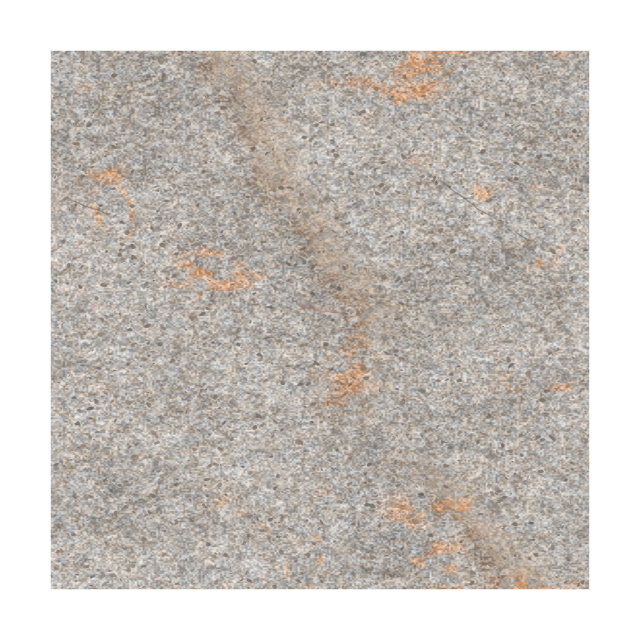
Write a Shadertoy shader that draws this texture.

```glsl
// A square slab of weathered sandstone on a white ground: wrapped value noise
// gives sand and stains, scattered ellipses give grit and pebbles, and a bent
// path carries a tan vein with a brown, gravelly edge.

const vec3 STONE = vec3(0.712, 0.690, 0.667);
const vec3 TAN = vec3(0.735, 0.670, 0.605);
const vec3 BROWN = vec3(0.590, 0.520, 0.460);
const vec3 ORANGE = vec3(0.820, 0.590, 0.420);
const vec3 RED = vec3(0.760, 0.420, 0.370);
const vec3 CRACK = vec3(0.420, 0.390, 0.370);
const float SLAB_HALF = 0.4207;

// Vein path from the top of the slab to its foot
const vec2 VEIN[10] = vec2[10](
    vec2(0.270, 0.940), vec2(0.325, 0.895), vec2(0.385, 0.800),
    vec2(0.417, 0.707), vec2(0.495, 0.596), vec2(0.555, 0.515),
    vec2(0.553, 0.427), vec2(0.520, 0.345), vec2(0.630, 0.277),
    vec2(0.800, 0.090));

float hash(vec2 p) {
    vec3 q = fract(p.xyx * 0.1031);
    q += dot(q, q.yzx + 33.33);
    return fract((q.x + q.y) * q.z);
}

// Value noise that wraps after a whole number of cells
float noise(vec2 uv, vec2 cells, float seed) {
    vec2 p = uv * cells, i = floor(p), f = fract(p);
    f = f * f * (3.0 - 2.0 * f);
    vec2 a = mod(i, cells) + seed, b = mod(i + 1.0, cells) + seed;
    return mix(mix(hash(a), hash(vec2(b.x, a.y)), f.x),
               mix(hash(vec2(a.x, b.y)), hash(b), f.x), f.y);
}

float fbm(vec2 uv, vec2 cells, float seed) {
    float sum = 0.0, weight = 0.5;
    for (int i = 0; i < 5; i++) {
        sum += weight * noise(uv, cells, seed + float(i) * 7.3);
        cells *= 2.0;
        weight *= 0.5;
    }
    return sum / 0.96875;
}

// Scattered tilted ellipses: x = coverage, y = random tone
vec2 pebbles(vec2 uv, float cells, float density, float seed, float px) {
    vec2 p = uv * cells, home = floor(p), result = vec2(0.0);
    float soft = px * cells * 0.8;
    for (int y = -1; y <= 1; y++)
    for (int x = -1; x <= 1; x++) {
        vec2 cell = home + vec2(x, y), id = mod(cell, cells) + seed;
        if (hash(id) > density) continue;
        vec2 q = p - cell - vec2(hash(id + 17.3), hash(id + 41.7));
        float angle = 1.6 * (hash(id + 63.1) - 0.5);
        q = mat2(cos(angle), -sin(angle), sin(angle), cos(angle)) * q;
        float size = hash(id + 85.9);
        float edge = length(q * vec2(0.75, 1.2)) - mix(0.14, 0.42, size * size);
        float cover = 1.0 - smoothstep(-soft, soft, edge);
        if (cover > result.x) result = vec2(cover, hash(id + 29.5));
    }
    return result;
}

float veinCentre(float y) {
    float x = VEIN[0].x;
    for (int i = 0; i < 9; i++) {
        vec2 a = VEIN[i], b = VEIN[i + 1];
        x += (b.x - a.x) * clamp((y - a.y) / (b.y - a.y), 0.0, 1.0);
    }
    return x;
}

float band(float d, float width) { return exp(-d * d / (width * width)); }

float strand(vec2 p, vec2 a, vec2 b, float width, float px) {
    float h = clamp(dot(p - a, b - a) / dot(b - a, b - a), 0.0, 1.0);
    float d = length(p - mix(a, b, h));
    return 1.0 - smoothstep(width - px, width + px, d);
}

float ringStain(vec2 p, vec2 centre, vec2 radius) {
    return band(length((p - centre) / radius) - 1.0, 0.17);
}

vec3 stone(vec2 uv, float px) {
    vec2 wobble = vec2(fbm(uv, vec2(14.0), 11.0), fbm(uv, vec2(14.0), 53.0)) - 0.5;
    vec2 bent = uv + 0.045 * wobble;
    vec2 rough = uv + 0.004 * (vec2(noise(uv, vec2(170.0), 5.0),
                                    noise(uv, vec2(170.0), 91.0)) - 0.5);
    float patchy = fbm(uv, vec2(32.0, 56.0), 37.0);

    // Vein: soft tan on the right, brown gravel on the left
    float d = bent.x - veinCentre(bent.y);
    float gap = 1.0 - band(uv.y - 0.31, 0.04);
    float bend = band(uv.y - 0.435, 0.085);
    float tanBand = smoothstep(-0.015, 0.012, d) * (1.0 - smoothstep(0.02, 0.11, d));
    tanBand *= gap * (1.0 - 0.75 * bend);
    float gravel = band(d + 0.008, 0.022) * gap;
    vec3 color = STONE + 0.15 * (fbm(uv, vec2(5.0, 9.0), 3.0) - 0.5);
    color = mix(color, TAN, 0.75 * tanBand);
    color = mix(color, BROWN, gravel * smoothstep(0.25, 0.75, patchy) * 0.9);

    // Rusty streaks and two broken rings
    float streak = smoothstep(0.57, 0.76, fbm(bent, vec2(6.0, 15.0), 71.0));
    float rings = ringStain(bent, vec2(0.175, 0.675), vec2(0.032, 0.056))
                + ringStain(bent, vec2(0.465, 0.120), vec2(0.028, 0.060));
    float rust = streak + 0.9 * rings + 0.6 * bend * band(d, 0.03);
    color = mix(color, ORANGE, min(rust, 1.0) * smoothstep(0.42, 0.66, patchy) * 0.75);

    // Sand grain, slightly longer across than up, with faint warm and cool tints
    float sand = 0.25 * (noise(uv, vec2(330.0, 410.0), 19.0) - 0.5)
               + 0.17 * (noise(uv, vec2(150.0, 210.0), 43.0) - 0.5)
               + 0.14 * (patchy - 0.5);
    sand *= 1.0 - 0.35 * tanBand;
    color += sand * vec3(1.0, 1.04, 1.08);
    color += vec3(0.05, 0.0, -0.05) * (noise(uv, vec2(90.0, 130.0), 67.0) - 0.5);

    // Pebbles from coarse to fine, then dark grit
    for (int i = 0; i < 3; i++) {
        float cells = 42.0 * exp2(float(i) * 0.8);
        vec2 pebble = pebbles(rough, floor(cells), 0.20, 200.0 + 61.0 * float(i), px);
        vec3 tint = mix(vec3(0.55, 0.52, 0.50), vec3(0.84, 0.82, 0.79), pebble.y);
        color = mix(color, tint + 0.5 * sand, pebble.x * (0.6 + 0.3 * gravel));
    }
    vec2 grit = pebbles(rough, 118.0, 0.17, 431.0, px);
    color = mix(color, mix(vec3(0.40, 0.36, 0.34), BROWN, grit.y), grit.x * 0.75);

    // Hairline cracks and one red thread
    vec2 p = uv + 0.022 * wobble;
    float cracks = strand(p, vec2(0.205, 0.362), vec2(0.380, 0.345), 0.0009, px)
                 + strand(p, vec2(0.665, 0.727), vec2(0.820, 0.630), 0.0009, px)
                 + strand(p, vec2(0.090, 0.695), vec2(0.165, 0.665), 0.0008, px);
    color = mix(color, CRACK, min(cracks, 1.0) * smoothstep(0.3, 0.6, patchy) * 0.7);
    float thread = strand(p, vec2(0.470, 0.522), vec2(0.535, 0.508), 0.0010, px);
    return mix(color, RED, thread * 0.55);
}

void mainImage(out vec4 fragColor, in vec2 fragCoord) {
    vec2 uv = fragCoord / iResolution.xy;
    float px = 1.0 / iResolution.y;
    vec2 fromCentre = abs(uv - 0.5);
    float edge = max(fromCentre.x, fromCentre.y) - SLAB_HALF;
    float slab = 1.0 - smoothstep(-0.7 * px, 0.7 * px, edge);
    fragColor = vec4(mix(vec3(1.0), clamp(stone(uv, px), 0.0, 1.0), slab), 1.0);
}
```
